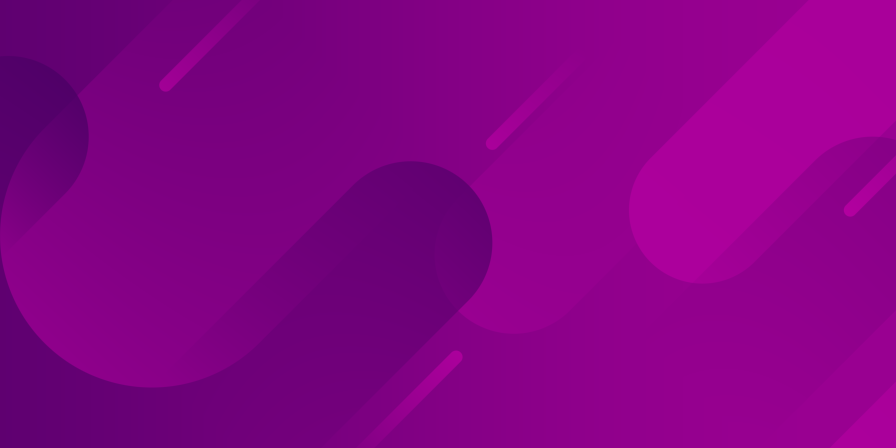
A Shadertoy shader for this background:

```glsl
const vec3 DEEP_VIOLET = vec3(0.30, 0.0, 0.40);
const vec3 HOT_MAGENTA = vec3(0.70, 0.0, 0.625);
const vec2 UP_RIGHT = vec2(0.70711);
const vec2 DOWN_LEFT = -UP_RIGHT;

// Distance to an endless bar with one round end; x is the place along the bar
vec2 barField(vec2 p, vec2 head, vec2 dir, float radius) {
    vec2 d = p - head;
    vec2 q = vec2(dot(d, dir), dot(d, vec2(-dir.y, dir.x)));
    return vec2(q.x, length(vec2(min(q.x, 0.0), q.y)) - radius);
}

// Blends a bar into the tone, fading from its round end to its tail
float addBar(float tone, vec2 p, vec2 head, vec2 dir, float radius,
             float barTone, float opacity, float tail) {
    vec2 field = barField(p, head, dir, radius);
    float pixel = 1.0 / iResolution.y;
    float cover = 1.0 - smoothstep(-0.75 * pixel, 0.75 * pixel, field.y);
    float fade = 1.0 - clamp((field.x + radius) / (tail + radius), 0.0, 1.0);
    return mix(tone, barTone, cover * fade * opacity);
}

float addStick(float tone, vec2 p, vec2 head, vec2 dir, float stickTone, float tail) {
    return addBar(tone, p, head, dir, 0.0145, stickTone, 1.0, tail);
}

void mainImage(out vec4 fragColor, in vec2 fragCoord) {
    vec2 p = fragCoord / iResolution.y;

    // Backdrop
    float tone = 0.13 + 0.62 * smoothstep(-0.4, 1.9, p.x);

    // Light bars
    tone = addBar(tone, p, vec2(0.339, 0.474), UP_RIGHT, 0.339, 0.65, 1.0, 0.55);
    tone = addBar(tone, p, vec2(1.147, 0.432), UP_RIGHT, 0.177, 0.75, 1.0, 0.50);
    tone = addBar(tone, p, vec2(1.568, 0.531), UP_RIGHT, 0.164, 0.94, 1.0, 4.0);
    tone = addBar(tone, p, vec2(1.823, -0.453), UP_RIGHT, 0.300, 1.0, 1.0, 2.0);

    // Shadow bars
    tone = addBar(tone, p, vec2(0.018, 0.695), DOWN_LEFT, 0.180, 0.0, 0.85, 0.20);
    tone = addBar(tone, p, vec2(0.917, 0.458), DOWN_LEFT, 0.182, 0.18, 0.95, 0.60);
    tone = addBar(tone, p, vec2(1.948, 0.513), DOWN_LEFT, 0.182, 0.45, 0.62, 0.55);

    // Thin sticks
    tone = addStick(tone, p, vec2(0.370, 0.810), UP_RIGHT, 0.84, 0.35);
    tone = addStick(tone, p, vec2(1.099, 0.680), UP_RIGHT, 0.92, 0.29);
    tone = addStick(tone, p, vec2(1.898, 0.531), UP_RIGHT, 1.0, 0.40);
    tone = addStick(tone, p, vec2(1.018, 0.203), DOWN_LEFT, 0.93, 0.35);

    fragColor = vec4(mix(DEEP_VIOLET, HOT_MAGENTA, tone), 1.0);
}
```
